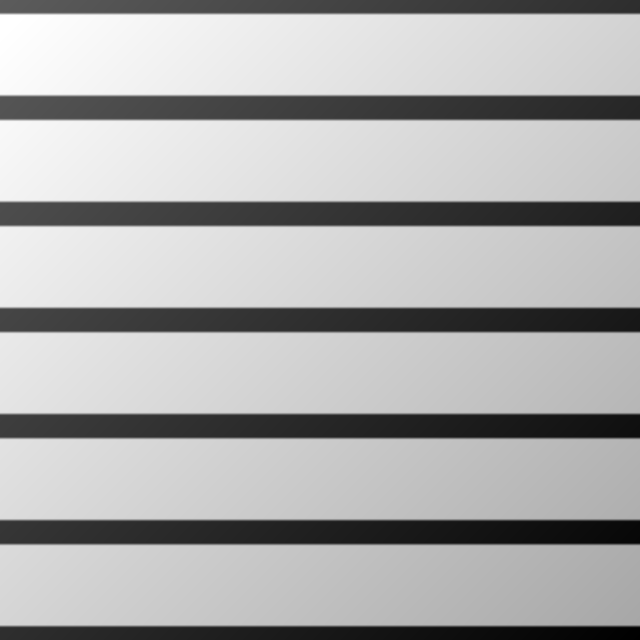
Give the GLSL for this pattern, as a Shadertoy shader.

```glsl
// Pale horizontal slats parted by dark gaps, about six across the height.
// A folded vertical repeat gives the distance to the nearest gap; one diagonal
// ramp, brightest at the upper left, shades slats and gaps alike.

#define PERIOD 0.1658      // height of one slat plus one gap
#define GAP_WIDTH 0.038    // height of the dark gap
#define EDGE_SOFT 0.003    // half width of the blurred edge
#define SLAT_GRAY 0.83     // slat tone at the canvas centre
#define GAP_GRAY 0.18      // gap tone at the canvas centre
#define RAMP 0.18          // tone change across the full width or height

// Distance to the centre line of the nearest gap, with one gap at mid-height
float gapDistance(float y) {
    return abs(fract((y - 0.5) / PERIOD + 0.5) - 0.5) * PERIOD;
}

void mainImage(out vec4 fragColor, in vec2 fragCoord) {
    vec2 uv = fragCoord / iResolution.xy;

    // Soft-edged slat mask, never sharper than a pixel
    float soft = max(EDGE_SOFT, 0.75 / iResolution.y);
    float edge = gapDistance(uv.y) - 0.5 * GAP_WIDTH;
    float slat = smoothstep(-soft, soft, edge);

    // Shared diagonal shading
    float shade = mix(GAP_GRAY, SLAT_GRAY, slat) + RAMP * (uv.y - uv.x);
    fragColor = vec4(vec3(clamp(shade, 0.0, 1.0)), 1.0);
}
```
